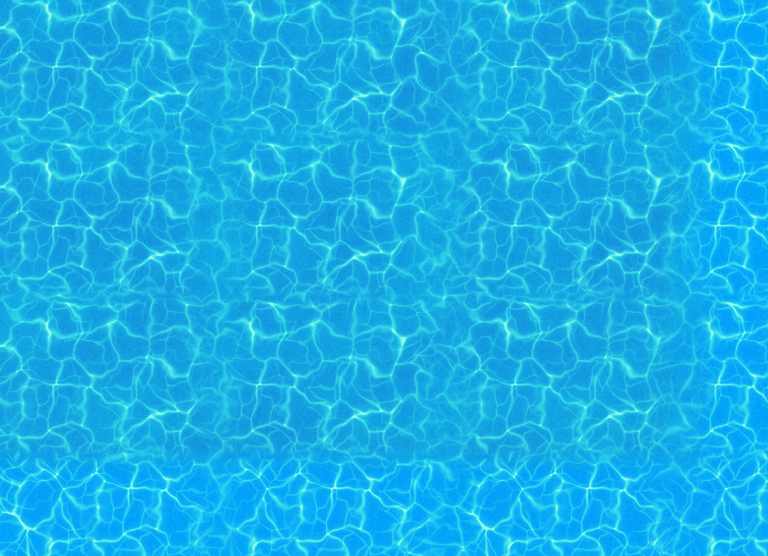
Reproduce this texture procedurally as a WebGL 2 fragment shader.

```glsl
#version 300 es
precision highp float;
// Sunlit pool water: a net of caustic light repeated in feathered patches,
// four columns by four rows, over a fainter continuous net. Each net is a
// warped Voronoi diagram whose cell borders glow and flare where they meet.
uniform vec2 u_resolution;
out vec4 fragColor;

// Lengths are in canvas heights.
const vec3 DEEP = vec3(0.075, 0.575, 0.865);
const vec3 SHALLOW = vec3(0.06, 0.70, 0.90);
const vec3 VIVID = vec3(0.0, 0.635, 0.985);
const vec3 LIGHT = vec3(0.25, 0.93, 0.92);
const vec3 SPARK = vec3(0.68, 1.0, 0.92);
const vec3 COLUMN_SEAM = vec3(0.39, 0.81, 1.23);
const vec4 COLUMN_ORIGIN = vec4(0.0, 0.366, 0.825, 1.191);
const float ROW_PERIOD = 0.286;
const float ROW_BASE = 0.18;
const vec2 BOTTOM_SHIFT = vec2(-0.135, -0.10);
const float CELL = 0.060;
const float FINE_CELL = 0.036;
const float CORE_WIDTH = 0.0024;
const float GLOW_WIDTH = 0.0080;
const float GRAIN = 0.030;

vec2 hash2(vec2 cell) {
  uvec2 v = uvec2(ivec2(cell) + 4096) * 1664525u + 1013904223u;
  for (int i = 0; i < 2; i++) {
    v.x += v.y * 1664525u;
    v.y += v.x * 1664525u;
    v ^= v >> 16u;
  }
  return vec2(v & 0xffffu) / 65535.0;
}

float cornerSlope(vec2 cell, vec2 offset) {
  float angle = 6.2832 * hash2(cell).x;
  return dot(vec2(cos(angle), sin(angle)), offset);
}

// Gradient noise, about -0.7 to 0.7.
float noise(vec2 p) {
  vec2 i = floor(p), f = p - i, e = vec2(1.0, 0.0);
  vec2 u = f * f * f * (f * (f * 6.0 - 15.0) + 10.0);
  return mix(mix(cornerSlope(i, f), cornerSlope(i + e, f - e), u.x),
             mix(cornerSlope(i + e.yx, f - e.yx),
                 cornerSlope(i + 1.0, f - 1.0), u.x), u.y);
}

vec2 warp(vec2 p) {
  vec2 bend = vec2(noise(p * 15.0 + 7.3), noise(p * 15.0 + 41.7)) * 0.030;
  vec2 ripple = vec2(noise(p * 46.0 + 83.1), noise(p * 46.0 + 19.9)) * 0.009;
  return p + bend + ripple;
}

vec2 site(vec2 cell) { return cell + 0.04 + 0.92 * hash2(cell); }

// Border light of a Voronoi net: x is the thin core, y the wide glow.
vec2 borderLight(vec2 p, float cellSize, float coreWidth) {
  p /= cellSize;
  vec2 home = floor(p), nearest = vec2(0.0), light = vec2(0.0);
  float best = 9.0;
  for (int y = -1; y <= 1; y++) for (int x = -1; x <= 1; x++) {
    vec2 r = site(home + vec2(x, y)) - p;
    if (dot(r, r) < best) { best = dot(r, r); nearest = r; }
  }
  vec2 width = vec2(coreWidth, GLOW_WIDTH) / cellSize;
  for (int y = -2; y <= 2; y++) for (int x = -2; x <= 2; x++) {
    vec2 r = site(home + vec2(x, y)) - p, across = r - nearest;
    if (dot(across, across) < 0.0001) continue;
    float d = dot(0.5 * (r + nearest), normalize(across));
    light += exp(-vec2(d * d) / (width * width));
  }
  return light;
}

// Strong net plus a fine faint one, with uneven strength along the lines.
vec2 caustics(vec2 p) {
  vec2 q = warp(p);
  float pixel = 0.75 / u_resolution.y;
  float strength = clamp(0.95 + 1.3 * noise(p * 21.0 + 55.0), 0.25, 1.6);
  float fineStrength = clamp(0.36 + 0.9 * noise(p * 15.0 + 31.0), 0.04, 0.9);
  float width = max(CORE_WIDTH * (0.6 + 0.5 * strength), pixel);
  vec2 net = borderLight(q, CELL, width) * strength;
  vec2 fine = borderLight(q + 3.7, FINE_CELL, max(CORE_WIDTH * 0.7, pixel));
  return net + fine * fineStrength * vec2(0.85, 0.35);
}

void main() {
  vec2 p = gl_FragCoord.xy / u_resolution.y;
  vec2 wobbly = p + 0.05 * vec2(noise(p * 8.0), noise(p * 8.0 + 20.0));

  // Patch coordinates and a feathered window inside the seams.
  int column = 0;
  float seamGap = 1.0;
  for (int i = 0; i < 3; i++) {
    if (wobbly.x > COLUMN_SEAM[i]) column = i + 1;
    seamGap = min(seamGap, abs(wobbly.x - COLUMN_SEAM[i]));
  }
  float rowPlace = (p.y - ROW_BASE) / ROW_PERIOD;
  float row = floor(rowPlace);
  float rowGap = (0.5 - abs(rowPlace - row - 0.5)) * ROW_PERIOD;
  vec2 local = vec2(p.x - COLUMN_ORIGIN[column], (rowPlace - row) * ROW_PERIOD);
  if (row < 0.0) local += BOTTOM_SHIFT;
  float window = smoothstep(0.0, 0.06, seamGap) * smoothstep(0.0, 0.016, rowGap);

  // Bright shallow margin along the right and the bottom.
  float margin = max(smoothstep(1.19, 1.31, wobbly.x),
                     smoothstep(0.20, 0.14, p.y + 0.2 * (wobbly.y - p.y)));
  vec2 light = mix(caustics(p + 5.0) * vec2(0.55, 0.6), caustics(local + 2.0), window);
  light *= 1.0 + 0.35 * margin;

  // Water colour with fine diagonal grain, then glow, lines and flares.
  float haze = 0.30 + 0.45 * noise(p * 6.0 + 9.0) + 0.12 * (1.0 - window);
  haze += 0.28 * noise(local * 24.0 + 64.0) + 0.2 * noise(warp(p) * 90.0);
  vec2 slanted = vec2(p.x + p.y, 1.6 * (p.y - p.x));
  float grain = noise(slanted * 105.0 + 12.0) + 0.8 * noise(p * 190.0 + 77.0);
  vec3 colour = mix(DEEP, SHALLOW, clamp(haze, 0.0, 1.0));
  colour = mix(colour, VIVID, margin * 0.88);
  colour += GRAIN * grain * vec3(0.9, 1.0, 0.4);
  colour = mix(colour, LIGHT, 0.25 * (1.0 - exp(-0.9 * light.y)));
  colour = mix(colour, LIGHT, 0.88 * (1.0 - exp(-1.2 * light.x)));
  colour = mix(colour, SPARK, 0.8 * smoothstep(0.9, 2.5, light.x));
  fragColor = vec4(colour, 1.0);
}
```
